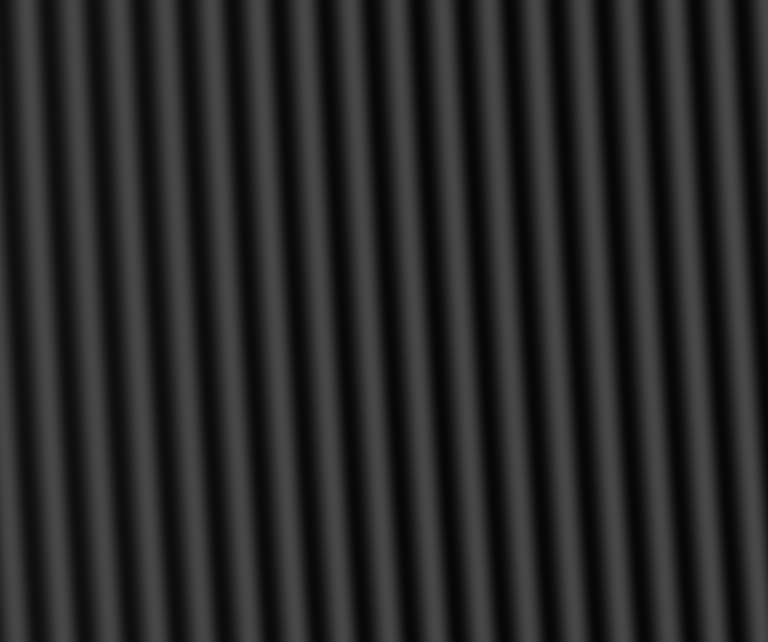
A Shadertoy shader for this pattern:

```glsl
float hash(float n) {
    n = fract(n * 0.1031);
    n *= n + 33.33;
    return fract(n * (n + n));
}

// Soft ridge: 0 in the groove, 1 on the crest, crest a little right of centre
float ridge(float phase) {
    float skewed = phase - 0.05 * sin(3.14159 * phase);
    return 0.5 - 0.5 * cos(6.28318 * skewed);
}

void mainImage(out vec4 fragColor, in vec2 fragCoord) {
    vec2 uv = fragCoord / iResolution.xy;
    float drop = 1.0 - uv.y;

    // Leaning bars that fan out slightly toward the bottom
    float lean = 0.0009 + 0.0486 * drop - 0.008 * drop * (1.0 - drop);
    float bar = (uv.x - lean) / (0.06025 + 0.00043 * drop);
    float height = ridge(fract(bar));

    // Grooves deepen to the right; crests vary faintly from bar to bar
    float groove = mix(0.058, 0.026, smoothstep(0.0, 0.6, uv.x));
    float crest = 0.278 + 0.008 * (hash(floor(bar) + 20.0) - 0.5);

    fragColor = vec4(vec3(mix(groove, crest, height)), 1.0);
}
```
